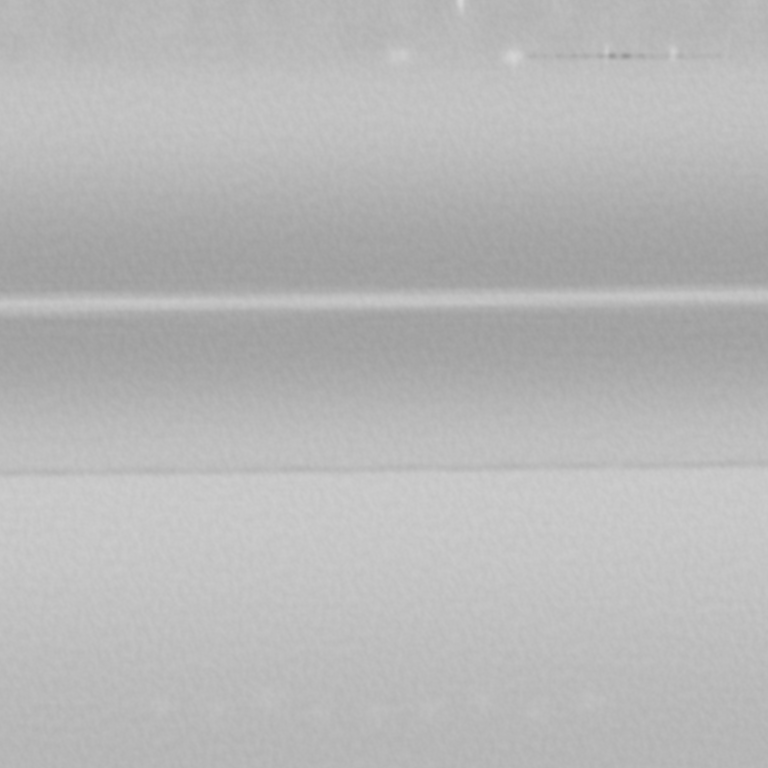
A WebGL 2 fragment shader for this texture:

```glsl
#version 300 es
precision highp float;
// Brushed grey panel with a pale horizontal ridge, a thin groove and faint scuffs.
// Smoothstep ramps build the vertical shading, Gaussians the ridge and marks,
// and gradient noise supplies the grain, streaks and wobble.

#define TILT 0.012
#define RIDGE_Y 0.609
#define RIDGE_WIDTH 0.0125
#define RIDGE_GLOW 0.125
#define GROOVE_Y 0.389
#define GROOVE_DEPTH 0.04
#define GRAIN_SCALE 120.0
#define GRAIN_AMOUNT 0.024
#define MARK_Y 0.927
#define DASH_COUNT 16
#define SMUDGE_COUNT 9

uniform vec2 u_resolution;
out vec4 fragColor;

float hash(vec2 p) {
  vec3 q = fract(vec3(p.xyx) * 0.1031);
  q += dot(q, q.yzx + 33.33);
  return fract((q.x + q.y) * q.z);
}

float cornerSlope(vec2 cell, vec2 offset) {
  float angle = 6.2832 * hash(cell);
  return dot(vec2(cos(angle), sin(angle)), offset);
}

float gradientNoise(vec2 p) {
  vec2 i = floor(p), f = fract(p);
  vec2 u = f * f * f * (f * (f * 6.0 - 15.0) + 10.0);
  vec2 e = vec2(1.0, 0.0);
  float low = mix(cornerSlope(i, f), cornerSlope(i + e.xy, f - e.xy), u.x);
  float high = mix(cornerSlope(i + e.yx, f - e.yx), cornerSlope(i + e.xx, f - e.xx), u.x);
  return mix(low, high, u.y);
}

float bell(float d, float width) {
  d /= width;
  return exp(-d * d);
}

float spot(vec2 p, vec2 center, vec2 size) {
  vec2 d = (p - center) / size;
  return exp(-dot(d, d));
}

// Broad light and dark bands from bottom to top
float panelShade(float y) {
  float shade = 0.715 + 0.07 * smoothstep(0.0, 0.37, y);
  shade -= 0.035 * smoothstep(GROOVE_Y - 0.008, GROOVE_Y + 0.005, y);
  shade -= 0.112 * smoothstep(0.405, 0.565, y);
  shade += 0.122 * smoothstep(0.65, 0.86, y);
  return shade - 0.042 * smoothstep(0.88, 0.96, y);
}

// Pale ridge and uneven dark groove
float linework(vec2 p, float y) {
  float ridge = RIDGE_GLOW * bell(y - RIDGE_Y, RIDGE_WIDTH);
  float wobble = 0.003 * gradientNoise(vec2(p.x * 14.0, 3.0));
  float depth = GROOVE_DEPTH * (0.85 + 0.7 * gradientNoise(vec2(p.x * 22.0, 8.0)));
  return ridge - depth * bell(y - GROOVE_Y - wobble, 0.0055);
}

// Small scuffs: pale spots, a dashed scratch and low smudges
float scuffs(vec2 p) {
  float tone = 0.065 * spot(p, vec2(0.521, 0.929), vec2(0.017, 0.013));
  tone += 0.09 * spot(p, vec2(0.668, 0.926), vec2(0.012, 0.011));
  tone += 0.11 * spot(p, vec2(0.6, 1.0), vec2(0.005, 0.014));
  tone += 0.08 * spot(p, vec2(0.79, 0.931), vec2(0.004, 0.011));
  tone += 0.08 * spot(p, vec2(0.876, 0.93), vec2(0.006, 0.011));
  for (int i = 0; i < DASH_COUNT; i++) {
    float k = float(i);
    float x = 0.69 + 0.0175 * k + 0.006 * hash(vec2(k, 4.0));
    float strength = 0.03 + 0.03 * hash(vec2(k, 9.0)) + 0.11 * bell(x - 0.808, 0.025);
    strength *= 1.0 - 0.6 * smoothstep(0.88, 0.96, x);
    tone -= strength * spot(p, vec2(x, MARK_Y), vec2(0.0075, 0.0042));
  }
  for (int i = 0; i < SMUDGE_COUNT; i++) {
    float k = float(i);
    vec2 center = vec2(0.21 + 0.07 * k, 0.065 + 0.025 * hash(vec2(k, 17.0)));
    vec2 size = vec2(0.008 + 0.012 * hash(vec2(k, 21.0)), 0.014);
    tone += 0.02 * spot(p, center, size);
  }
  return tone;
}

// Fine slanted grain, long horizontal streaks and soft mottling
float surface(vec2 p, float y) {
  vec2 slanted = vec2(p.x + 0.45 * p.y, 0.65 * p.y - 0.25 * p.x);
  float grain = gradientNoise(slanted * GRAIN_SCALE);
  grain += 0.5 * gradientNoise(p * GRAIN_SCALE * 1.9 + 31.0);
  float streak = gradientNoise(vec2(p.x * 5.0, y * 130.0));
  float nearRidge = bell(y - RIDGE_Y, 0.035);
  float mottle = gradientNoise(p * vec2(24.0, 12.0)) * smoothstep(0.88, 0.97, p.y);
  return GRAIN_AMOUNT * grain + (0.006 + 0.018 * nearRidge) * streak + 0.03 * mottle;
}

void main() {
  vec2 p = gl_FragCoord.xy / u_resolution;
  float y = p.y - TILT * (p.x - 0.5);
  float grey = panelShade(y) + linework(p, y) + scuffs(p) + surface(p, y);
  fragColor = vec4(vec3(clamp(grey, 0.0, 1.0)), 1.0);
}
```
